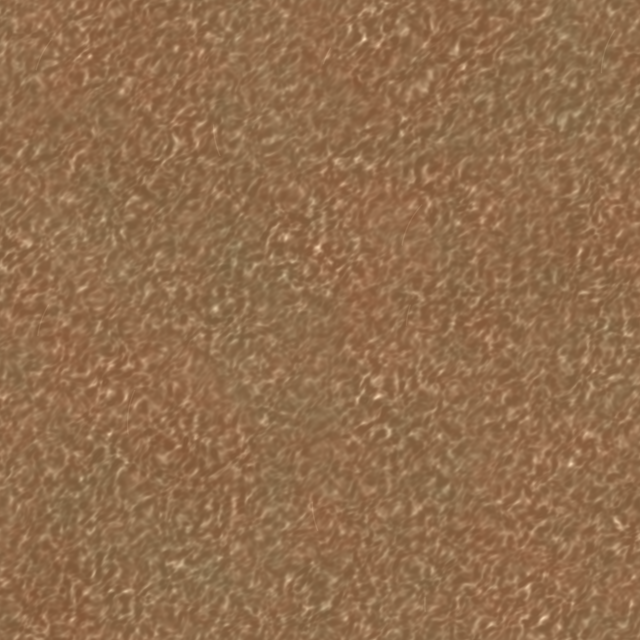
A Shadertoy shader for this texture:

```glsl
#define BASE_COLOR vec3(0.572, 0.431, 0.303)
#define TONE_TINT vec3(0.98, 1.02, 0.98)
#define WARM_SHIFT vec3(0.040, -0.012, -0.010)
#define GRAIN_SCALE vec2(54.0, 84.0)
#define FINE_SCALE vec2(105.0, 145.0)
#define GRAIN_ANGLE 1.0
#define GRAIN_CONTRAST 0.044
#define HIGHLIGHT_SKEW 0.008
#define WARP_AMOUNT 0.010
#define FIBRE_CELLS 7.0
#define FIBRE_SHARE 0.25
#define FIBRE_WIDTH 0.0022

float hash(vec2 p) {
    return fract(sin(dot(p, vec2(127.1, 311.7))) * 43758.5453);
}

vec2 hash2(vec2 p) {
    return vec2(hash(p), hash(p + 57.3));
}

mat2 rotation(float angle) {
    float c = cos(angle), s = sin(angle);
    return mat2(c, -s, s, c);
}

float cornerSlope(vec2 cell, vec2 f, vec2 corner) {
    return dot(2.0 * hash2(cell + corner) - 1.0, f - corner);
}

// Gradient noise, centred on zero
float noise(vec2 p) {
    vec2 cell = floor(p), f = fract(p);
    vec2 u = f * f * f * (f * (f * 6.0 - 15.0) + 10.0);
    float low = mix(cornerSlope(cell, f, vec2(0, 0)), cornerSlope(cell, f, vec2(1, 0)), u.x);
    float high = mix(cornerSlope(cell, f, vec2(0, 1)), cornerSlope(cell, f, vec2(1, 1)), u.x);
    return mix(low, high, u.y);
}

// Two octaves of slanted, slightly stretched grains with unit spread
float grains(vec2 p) {
    vec2 warp = vec2(noise(p * 24.0 + 3.7), noise(p * 24.0 + 41.2));
    vec2 q = p + WARP_AMOUNT * warp;
    float coarse = noise(rotation(GRAIN_ANGLE) * q * GRAIN_SCALE + 11.0);
    float fine = noise(rotation(GRAIN_ANGLE - 0.35) * q * FINE_SCALE + 83.0);
    return 4.8 * coarse + 3.1 * fine;
}

// Sparse, thin, nearly upright hairs
float fibres(vec2 p) {
    vec2 cell = floor(p * FIBRE_CELLS);
    vec2 centre = (cell + 0.35 + 0.3 * hash2(cell + 9.0)) / FIBRE_CELLS;
    float angle = mix(0.9, 1.8, hash(cell + 23.0));
    float halfLength = mix(0.010, 0.035, hash(cell + 31.0));
    vec2 q = rotation(angle) * (p - centre);
    q.y += 4.0 * q.x * q.x;
    float d = length(vec2(max(abs(q.x) - halfLength, 0.0), q.y));
    float present = step(hash(cell + 71.0), FIBRE_SHARE);
    return present * (1.0 - smoothstep(0.0, FIBRE_WIDTH, d));
}

void mainImage(out vec4 fragColor, in vec2 fragCoord) {
    vec2 p = fragCoord / iResolution.y;

    // Grain brightness, calmer in some patches and skewed to the highlights
    float grain = grains(p) * (1.0 + 0.8 * noise(p * 9.0 + 5.0));
    float tone = GRAIN_CONTRAST * grain + HIGHLIGHT_SKEW * (grain * grain - 1.0);

    // Broad drift in brightness, and in hue from russet to olive
    tone += 0.035 * noise(p * 6.0 + 19.0);
    float warmth = noise(p * 4.0 + 61.0) + 0.8 * noise(p * 15.0 + 29.0)
                 + 0.5 * noise(p * 50.0 + 7.0);

    tone += 0.06 * fibres(p);
    vec3 color = BASE_COLOR + TONE_TINT * tone + WARM_SHIFT * warmth;
    fragColor = vec4(clamp(color, 0.0, 1.0), 1.0);
}
```
